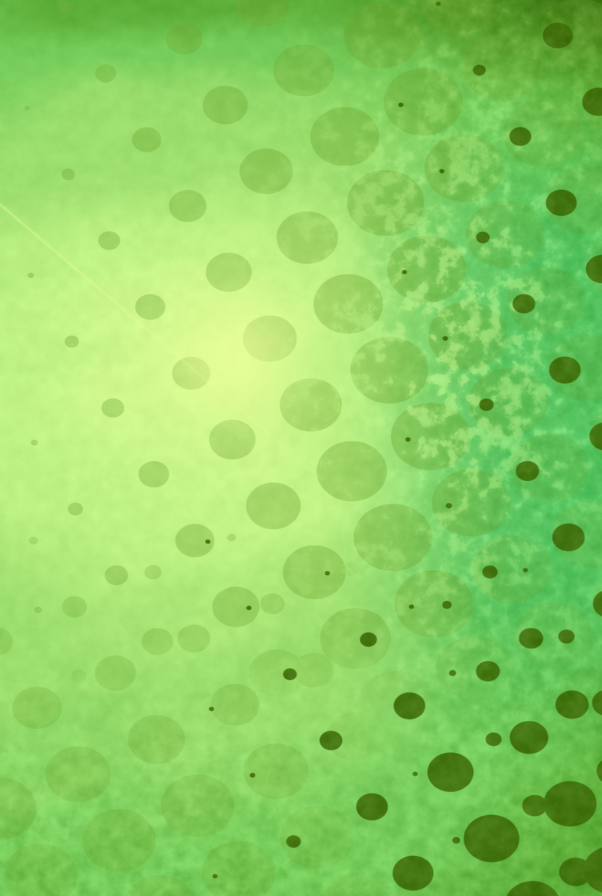
This background is drawn by a Shadertoy shader. Its source:

```glsl
const vec2 STEP_A = vec2(0.0458, 0.0740);
const vec2 STEP_B = vec2(0.0876, -0.0387);
const vec2 GLOW = vec2(0.262, 0.400);
const vec3 OLIVE = vec3(0.25, 0.43, 0.04);
const vec3 MOSS = vec3(0.44, 0.66, 0.20);
const vec3 TEAL = vec3(0.20, 0.74, 0.40);
const vec3 PALE = vec3(0.93, 1.0, 0.60);

float hash(vec2 p) {
    vec3 q = fract(vec3(p.xyx) * 0.1031);
    q += dot(q, q.yzx + 33.33);
    return fract((q.x + q.y) * q.z);
}

float noise(vec2 p) {
    vec2 i = floor(p), f = fract(p);
    f = f * f * (3.0 - 2.0 * f);
    float low = mix(hash(i), hash(i + vec2(1, 0)), f.x);
    float high = mix(hash(i + vec2(0, 1)), hash(i + vec2(1, 1)), f.x);
    return mix(low, high, f.y);
}

float fbm(vec2 p) {
    float sum = 0.0, amp = 0.5;
    for (int i = 0; i < 5; i++) {
        sum += amp * noise(p);
        p = mat2(1.6, 1.2, -1.2, 1.6) * p + 7.3;
        amp *= 0.5;
    }
    return sum;
}

// Slanted lattice of ovals that grow with distance past "start"
float dotLayer(vec2 p, vec2 origin, vec2 start, float growth, float cap, float speck, float soft) {
    mat2 basis = mat2(STEP_A, STEP_B);
    vec2 cell = round(inverse(basis) * (p - origin));
    float cover = 0.0;
    for (int j = -1; j <= 1; j++) {
        for (int i = -1; i <= 1; i++) {
            vec2 center = origin + basis * (cell + vec2(i, j));
            vec2 past = center - start;
            float radius = min(growth * min(past.x, past.y), cap);
            if (radius > -speck) radius = max(radius, speck);
            float dist = length((p - center) * vec2(1.0, 1.17)) - radius;
            float oval = 1.0 - smoothstep(-soft, soft, dist);
            cover = max(cover, oval * step(0.0005, radius));
        }
    }
    return cover;
}

// Green scale from the bright centre (0) to the dark rim
vec3 greenRamp(float t) {
    vec3 c = mix(vec3(0.84, 0.98, 0.57), vec3(0.75, 0.95, 0.52), smoothstep(0.0, 0.25, t));
    c = mix(c, vec3(0.61, 0.87, 0.43), smoothstep(0.25, 0.5, t));
    c = mix(c, vec3(0.46, 0.80, 0.35), smoothstep(0.5, 0.75, t));
    c = mix(c, vec3(0.36, 0.68, 0.22), smoothstep(0.75, 1.0, t));
    return mix(c, vec3(0.16, 0.43, 0.04), smoothstep(1.0, 1.4, t));
}

float lopsidedDistance(vec2 d) {
    vec2 scale = vec2(d.x > 0.0 ? 1.85 : 0.9, d.y > 0.0 ? 1.28 : 1.9);
    return length(d * scale);
}

float lineGlow(vec2 p, vec2 a, vec2 b, float width) {
    vec2 along = b - a;
    float t = clamp(dot(p - a, along) / dot(along, along), 0.0, 1.0);
    return exp(-pow(length(p - a - along * t) / width, 2.0)) * (1.0 - 0.75 * t);
}

void mainImage(out vec4 fragColor, in vec2 fragCoord) {
    // Height is one unit, y runs downward
    vec2 p = vec2(fragCoord.x, iResolution.y - fragCoord.y) / iResolution.y;
    float soft = max(1.0 / iResolution.y, 0.0012);
    vec2 d = p - GLOW;

    // Lit ground with soft streaks and worn paper
    float cloud = fbm(p * 9.0) - 0.48;
    float grain = fbm(p * 85.0) - 0.48;
    float streak = noise(vec2(p.x * 2.0, (p.y + p.x * 0.3) * 28.0)) - 0.5;
    float rightSide = smoothstep(0.35, 0.58, p.x);
    float lowSide = smoothstep(0.68, 1.0, p.y);
    float t = lopsidedDistance(d) + cloud * 0.16;
    t += streak * 0.07 * (1.0 - rightSide) + smoothstep(0.1, 0.0, p.y) * 0.2;
    vec3 color = greenRamp(t);
    float tealBand = rightSide * smoothstep(0.08, 0.3, p.y) * (1.0 - smoothstep(0.6, 0.9, p.y));
    color = mix(color, TEAL, 0.5 * tealBand);
    float rust = smoothstep(0.13, 0.0, p.y) * smoothstep(0.3, 0.67, p.x);
    color = mix(color, vec3(0.32, 0.47, 0.08), 0.45 * rust);

    // Faint ovals
    float upper = dotLayer(p, vec2(0.2513, 0.1172), vec2(0.0, -9.0), 0.1, 0.044, 0.0, soft);
    upper *= 1.0 - smoothstep(0.66, 0.83, p.y);
    upper *= mix(0.38, 0.2, smoothstep(0.49, 0.6, p.x));
    float lower = dotLayer(p, vec2(0.1289, 0.7513), vec2(-9.0, 0.56), 0.12, 0.041, 0.0, soft);
    lower *= 0.28 * (1.0 - smoothstep(0.3, 0.48, p.x));
    color = mix(color, MOSS, max(upper, lower));

    // Mottling, glow and ray
    float mottle = smoothstep(0.04, 0.25, grain + cloud * 0.5);
    float pocket = exp(-dot((p - vec2(0.48, 0.4)) * vec2(6.0, 4.0), (p - vec2(0.48, 0.4)) * vec2(6.0, 4.0)));
    color = mix(color, vec3(0.72, 0.92, 0.51), mottle * pocket * 0.55);
    color += grain * (0.06 + 0.12 * max(rightSide, lowSide));
    color = mix(color, PALE, 0.65 * exp(-dot(d, d) * 190.0));
    color = mix(color, PALE, 0.4 * lineGlow(p, vec2(0.0, 0.228), vec2(0.36, 0.535), 0.0016));

    // Dark ovals
    float side = dotLayer(p, vec2(0.5807, 0.1523), vec2(0.47, -9.0), 0.11, 0.0185, 0.0028, soft);
    float corner = dotLayer(p, vec2(0.4570, 0.7878), vec2(0.254, 0.628), 0.11, 0.031, 0.0028, soft);
    color = mix(color, OLIVE + grain * 0.12, 0.9 * max(side, corner));

    fragColor = vec4(clamp(color, 0.0, 1.0), 1.0);
}
```
